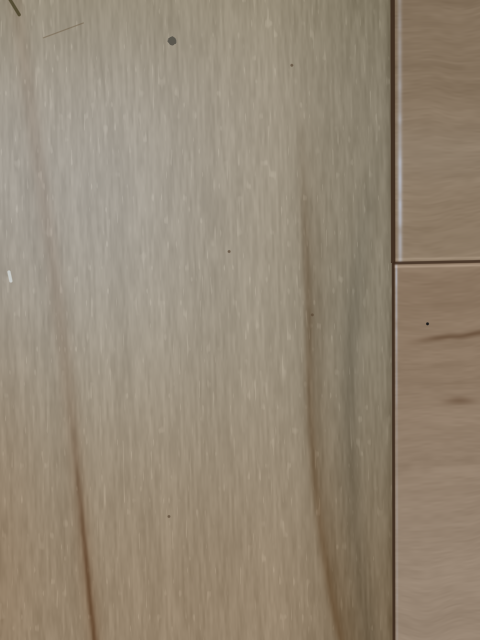
This texture is drawn by a Shadertoy shader. Its source:

```glsl
// Pale varnished floor boards: one wide vertical plank beside two short ones.
// Stretched value noise makes the grain, curved bands make the mineral streaks,
// and distance functions place the joints, bevel glints, specks and scratches.

float hash(vec2 p) {
    vec3 q = fract(vec3(p.xyx) * 0.1031);
    q += dot(q, q.yzx + 33.33);
    return fract((q.x + q.y) * q.z);
}

float noise(vec2 p) {
    vec2 i = floor(p), f = fract(p);
    f = f * f * (3.0 - 2.0 * f);
    return mix(mix(hash(i), hash(i + vec2(1, 0)), f.x),
               mix(hash(i + vec2(0, 1)), hash(i + vec2(1, 1)), f.x), f.y);
}

float fbm(vec2 p) {
    float sum = 0.0, amp = 0.5;
    for (int i = 0; i < 4; i++) {
        sum += amp * noise(p);
        p = p * 2.03 + 7.1;
        amp *= 0.5;
    }
    return sum;
}

// Soft bell-shaped band around d = 0
float band(float d, float width) {
    return exp(-d * d / (width * width));
}

float segment(vec2 p, vec2 a, vec2 b) {
    vec2 ab = b - a;
    return length(p - a - ab * clamp(dot(p - a, ab) / dot(ab, ab), 0.0, 1.0));
}

// Anti-aliased coverage of a shape whose distance is d
float cover(float d, float radius) {
    float aa = 0.8 / iResolution.y;
    return 1.0 - smoothstep(radius - aa, radius + aa, d);
}

vec3 widePlank(vec2 p) {
    // Cool sheen above, warm wood below, olive shade beside the joint
    vec3 col = mix(vec3(0.585, 0.515, 0.425), vec3(0.615, 0.575, 0.505), smoothstep(0.0, 0.55, p.y));
    float sheen = band(p.y - 0.70, 0.27) * (1.0 - smoothstep(0.12, 0.52, p.x));
    col += sheen * vec3(0.025, 0.043, 0.075);
    col -= smoothstep(0.82, 1.05, p.y) * vec3(0.035, 0.035, 0.045);
    col -= smoothstep(0.40, 0.59, p.x) * vec3(0.085, 0.080, 0.080);
    col -= band(p.x, 0.06) * band(p.y - 0.2, 0.35) * vec3(0.02, 0.03, 0.035);

    // Fine vertical fibres and short pale flecks
    float lean = p.x + 0.025 * p.y;
    col += 0.050 * (fbm(vec2(lean * 45.0, p.y * 2.0)) - 0.47);
    col += 0.050 * (noise(vec2(lean * 260.0, p.y * 28.0)) - 0.5);
    col += 0.022 * (noise(vec2(lean * 400.0, p.y * 95.0)) - 0.5);
    col += 0.045 * smoothstep(0.80, 1.0, noise(vec2(lean * 230.0, p.y * 55.0) + 40.0));

    // Left red-brown streak, sharper and darker towards the bottom
    float low = 1.0 - p.y;
    float d = p.x - (0.147 - 0.124 * p.y + 0.035 * p.y * low) - 0.003 * (noise(vec2(p.y * 12.0, 3.0)) - 0.5);
    col -= band(d, 0.013) * vec3(0.045, 0.060, 0.065) * (0.7 + 0.4 * low);
    float core = smoothstep(0.42, 0.12, p.y);
    col -= band(d, 0.0045) * core * vec3(0.13, 0.15, 0.15);
    col -= band(d + 0.025, 0.012) * 0.02;

    // Right brown streak: crisp left side, long fade to the right
    float bend = max(0.0, 1.0 - p.y / 0.45);
    d = p.x - (0.483 + 0.05 * bend * bend - 0.04 * max(0.0, p.y - 0.5));
    float tail = d < 0.0 ? band(d, 0.009) : band(d, 0.026);
    float fade = smoothstep(0.88, 0.50, p.y);
    col -= tail * fade * vec3(0.070, 0.080, 0.085);
    col -= band(d, 0.006) * fade * vec3(0.035, 0.045, 0.050);

    // Grey-olive streak and faint thin lines
    d = p.x - (0.547 + 0.25 * (p.y - 0.35) * (p.y - 0.35));
    col -= band(d, 0.016) * smoothstep(0.85, 0.50, p.y) * vec3(0.055, 0.050, 0.045);
    d = p.x - (0.240 - 0.09 * p.y);
    col -= band(d, 0.003) * 0.022 * noise(vec2(p.y * 9.0, 8.0));
    return col;
}

vec3 shortPlank(vec2 p, bool upper) {
    vec3 col = upper ? mix(vec3(0.545, 0.475, 0.395), vec3(0.505, 0.435, 0.355), smoothstep(0.65, 1.0, p.y))
                     : mix(vec3(0.585, 0.515, 0.445), vec3(0.545, 0.465, 0.385), smoothstep(0.05, 0.55, p.y));
    // Grain runs across, gently waved
    float wave = p.y + 0.018 * noise(vec2(p.x * 18.0, p.y * 6.0)) - 0.06 * p.x;
    col += 0.070 * (fbm(vec2(p.x * 7.0, wave * 65.0)) - 0.47);
    col += 0.025 * (noise(vec2(p.x * 60.0, wave * 320.0)) - 0.5);
    col += band(p.y - 0.76, 0.05) * vec3(0.025, 0.030, 0.035);
    // Brown cross streak with a smaller mark below
    float d = p.y - (0.465 + 0.13 * (p.x - 0.64)) - 0.006 * (noise(vec2(p.x * 40.0, 2.0)) - 0.5);
    col -= band(d, 0.0045) * smoothstep(0.62, 0.70, p.x) * vec3(0.12, 0.13, 0.13);
    col -= band(length((p - vec2(0.718, 0.374)) * vec2(0.28, 1.0)), 0.006) * vec3(0.09, 0.10, 0.10);
    return col;
}

void mainImage(out vec4 fragColor, in vec2 fragCoord) {
    vec2 p = fragCoord / iResolution.y;
    float side = p.x - (0.6155 - 0.002 * p.y);
    float joint = p.y - (0.589 + 0.02 * (p.x - 0.62));
    bool upper = joint > 0.0;
    vec3 col = side < 0.0 ? widePlank(p) : shortPlank(p, upper);

    // Bevel glints, then dark gaps
    float right = smoothstep(-0.001, 0.001, side);
    float glint = upper ? band(side - 0.011, 0.0035) * mix(0.35, 0.85, band(p.y - 0.70, 0.14))
                        : band(side - 0.005, 0.002) * mix(0.25, 0.65, smoothstep(0.30, 0.55, p.y));
    glint *= 0.65 + 0.5 * noise(vec2(p.y * 75.0, 5.0));
    col = mix(col, vec3(0.72, 0.73, 0.77), clamp(glint, 0.0, 1.0) * right);
    col += right * (band(joint - 0.006, 0.002) * 0.06 + band(joint + 0.006, 0.002) * 0.10);
    col = mix(col, vec3(0.25, 0.18, 0.13), right * cover(abs(joint), 0.0022) * 0.85);
    col -= band(side + 0.004, 0.007) * 0.07;
    col = mix(col, vec3(0.23, 0.16, 0.11), cover(abs(side), upper ? 0.0034 : 0.0022) * 0.9);

    // Specks, scratches and a pale nick
    float speck = length(p - vec2(0.269, 0.936)) + 0.002 * (noise(p * 400.0) - 0.5);
    col = mix(col, vec3(0.31, 0.30, 0.27), cover(speck, 0.0065) * 0.85);
    float dots = min(length(p - vec2(0.358, 0.607)), length(p - vec2(0.264, 0.193)));
    dots = min(dots, min(length(p - vec2(0.488, 0.508)), length(p - vec2(0.456, 0.898))));
    col = mix(col, vec3(0.34, 0.27, 0.20), cover(dots, 0.0022) * 0.7);
    col = mix(col, vec3(0.10), cover(length(p - vec2(0.668, 0.494)), 0.0022));
    col = mix(col, vec3(0.42, 0.35, 0.26), cover(segment(p, vec2(0.068, 0.941), vec2(0.130, 0.964)), 0.0009) * 0.5);
    col = mix(col, vec3(0.27, 0.24, 0.14), cover(segment(p, vec2(0.016, 1.0), vec2(0.030, 0.977)), 0.0025) * 0.8);
    col = mix(col, vec3(0.82, 0.84, 0.84), cover(segment(p, vec2(0.014, 0.575), vec2(0.017, 0.561)), 0.0025) * 0.8);
    fragColor = vec4(clamp(col, 0.0, 1.0), 1.0);
}
```
